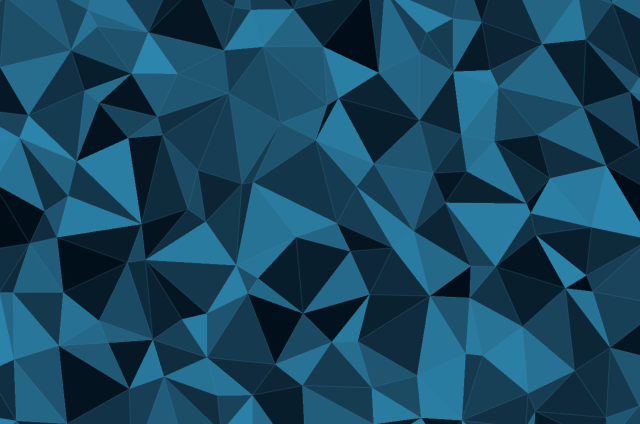
A Shadertoy shader for this background:

```glsl
// Low-poly backdrop: a Delaunay mesh over jittered grid sites, each facet a flat blue.
// The facet under a point is found by swapping in the site deepest inside the
// current circumcircle until that circle is empty; faint seams follow the edges.

const float ROWS = 8.8;            // grid cells per canvas height
const float JITTER = 1.0;          // site displacement, in cells
const vec2 SEED = vec2(17.0, 43.0);
const float SEAM_WIDTH = 0.022;    // half width of a seam, in cells
const float SEAM_STRENGTH = 0.24;
const vec3 SEAM_COLOR = vec3(0.25, 0.49, 0.60);
const vec3 DARK = vec3(0.0, 0.05, 0.09);
const vec3 SLOPE = vec3(0.25, 0.475, 0.59);
const vec3 BEND = vec3(-0.08, 0.0, 0.0);

const int REACH = 3;               // cells searched to each side
const int SIDE = 2 * REACH + 1;
const int SITE_COUNT = SIDE * SIDE;
const int MAX_SWAPS = 28;
const float FAR = 20.0;            // size of the starting triangle

float hash(vec2 p) {
    return fract(sin(dot(p, vec2(127.1, 311.7))) * 43758.5453);
}

float cross2(vec2 a, vec2 b) {
    return a.x * b.y - a.y * b.x;
}

// Site of a cell: position in xy, cell id in zw
vec4 siteOf(vec2 cell) {
    vec2 key = cell + SEED;
    vec2 offset = vec2(hash(key), hash(key + 71.3)) - 0.5;
    return vec4(cell + 0.5 + JITTER * offset, cell);
}

// Distance from the origin, inside the triangle, to the line through a and b
float edgeDistance(vec2 a, vec2 b) {
    return abs(cross2(a, b)) / max(length(b - a), 1e-5);
}

// Facet colour at p in rgb, distance to its nearest edge in a
vec4 facet(vec2 p, vec4 sites[SITE_COUNT]) {
    vec4 shift = vec4(p, 0.0, 0.0);
    vec4 a = vec4(-FAR, -FAR, 0.0, 0.0);
    vec4 b = vec4(FAR, -FAR, 0.0, 0.0);
    vec4 c = vec4(0.0, FAR, 0.0, 0.0);

    for (int swap = 0; swap < MAX_SWAPS; swap++) {
        // Plane through the three vertices lifted onto a paraboloid
        vec2 u = b.xy - a.xy, v = c.xy - a.xy;
        float za = dot(a.xy, a.xy);
        float zu = dot(b.xy, b.xy) - za, zv = dot(c.xy, c.xy) - za;
        float area = max(cross2(u, v), 1e-6);
        vec2 slope = vec2(zu * v.y - zv * u.y, zv * u.x - zu * v.x) / area;
        float base = za - dot(slope, a.xy);

        // Site furthest below that plane
        float lowest = -1e-4;
        vec4 d = vec4(0.0);
        bool found = false;
        for (int i = 0; i < SITE_COUNT; i++) {
            vec4 q = sites[i] - shift;
            float height = dot(q.xy, q.xy - slope) - base;
            if (height < lowest) {
                lowest = height;
                d = q;
                found = true;
            }
        }
        if (!found) break;

        // Keep the pair of vertices that still encloses the origin
        float sa = cross2(a.xy, d.xy);
        float sb = cross2(b.xy, d.xy);
        float sc = cross2(c.xy, d.xy);
        if (sb >= 0.0 && sa <= 0.0) c = d;
        else if (sc >= 0.0 && sb <= 0.0) a = d;
        else b = d;
    }

    // Whole-number ids give every pixel of a facet the same tone
    float tone = hash(a.zw + b.zw + c.zw + SEED * 3.0);
    vec3 color = DARK + tone * (SLOPE + BEND * tone);
    float edge = min(edgeDistance(a.xy, b.xy),
                 min(edgeDistance(b.xy, c.xy), edgeDistance(c.xy, a.xy)));
    float seam = 1.0 - smoothstep(0.0, SEAM_WIDTH, edge);
    return vec4(mix(color, SEAM_COLOR, SEAM_STRENGTH * seam), edge);
}

void mainImage(out vec4 fragColor, in vec2 fragCoord) {
    float pixel = ROWS / iResolution.y;
    vec2 p = fragCoord * pixel;

    vec4 sites[SITE_COUNT];
    for (int i = 0; i < SITE_COUNT; i++) {
        vec2 offset = vec2(float(i % SIDE - REACH), float(i / SIDE - REACH));
        sites[i] = siteOf(floor(p) + offset);
    }

    vec4 center = facet(p, sites);
    vec3 color = center.rgb;

    // Supersample only close to an edge
    if (center.a < pixel) {
        color = vec3(0.0);
        for (int i = 0; i < 4; i++) {
            vec2 corner = vec2(float(i % 2), float(i / 2)) - 0.5;
            color += 0.25 * facet(p + 0.5 * pixel * corner, sites).rgb;
        }
    }
    fragColor = vec4(color, 1.0);
}
```
